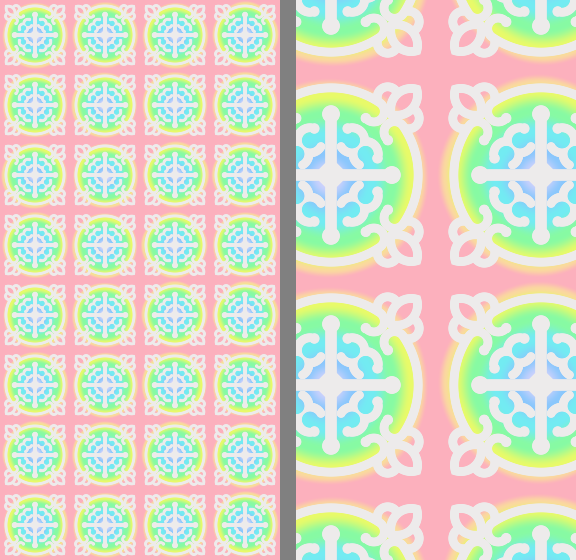
Left: the whole. Right: its middle third, enlarged.
Give the GLSL for this pattern, as a Shadertoy shader.

```glsl
const vec2 REPEATS = vec2(4.0, 8.0);
const float LINE = 0.043;        // half width of the scrollwork
const float STEM = 0.055;        // half width of the cross arms
const float GLOW_SHIFT = 0.03;   // per-tile drift of the glow centre
const float GLOW_LOBE = 0.02;    // per-tile squareness of the glow
const float FRAME_RADIUS = 0.83;
const float FRAME_END = 34.0;    // degrees from the axis
const float HOOK_RADIUS = 0.10;
const vec3 INK = vec3(0.93, 0.92, 0.92);
const vec3 LAVENDER = vec3(0.80, 0.82, 0.99);
const vec3 BLUE = vec3(0.54, 0.78, 0.99);
const vec3 CYAN = vec3(0.45, 0.92, 0.95);
const vec3 GREEN = vec3(0.53, 0.98, 0.64);
const vec3 YELLOW = vec3(0.91, 0.98, 0.41);
const vec3 PEACH = vec3(0.98, 0.85, 0.62);
const vec3 PINK = vec3(0.99, 0.69, 0.74);

float hash(vec2 p) {
    return fract(sin(dot(p, vec2(127.1, 311.7))) * 43758.5453);
}

vec2 polar(float degrees) {
    float a = radians(degrees);
    return vec2(cos(a), sin(a));
}

// Distance to an arc centred on the direction middle, spanning +-spread degrees
float arc(vec2 p, float radius, float middle, float spread) {
    vec2 m = polar(middle);
    p = vec2(dot(p, m), abs(m.x * p.y - m.y * p.x));
    vec2 e = polar(spread);
    bool within = atan(p.y, p.x) < radians(spread);
    return within ? abs(length(p) - radius) : length(p - e * radius);
}

// Outline of a pointed leaf lying on the diagonal
float leafOutline(vec2 p) {
    vec2 d = vec2(p.x + p.y, abs(p.x - p.y)) * 0.7071;
    return abs(length(vec2(d.x - 0.985, d.y + 0.0945)) - 0.1945);
}

float ornament(vec2 p) {
    // Fold the tile into one eighth
    p = abs(p);
    if (p.y > p.x) p = p.yx;

    // Cross with budded arms
    float d = length(p - vec2(clamp(p.x, 0.0, 0.55), 0.0)) - STEM;
    d = min(d, length(p - vec2(0.58, 0.0)) - 0.085);
    d = min(d, (p.x + p.y - 0.17) * 0.7071);

    // Inner scroll and its tip
    vec2 scroll = p - vec2(0.33, 0.20);
    d = min(d, arc(scroll, 0.12, 110.0, 130.0) - LINE);
    d = min(d, length(scroll - 0.12 * polar(-20.0)) - 0.05);

    // Round frame, hooked inwards at its ends
    d = min(d, arc(p, FRAME_RADIUS, 0.0, FRAME_END) - LINE);
    vec2 hook = p - (FRAME_RADIUS - HOOK_RADIUS) * polar(FRAME_END);
    d = min(d, arc(hook, HOOK_RADIUS, 132.0, 98.0) - LINE);
    d = min(d, length(hook - HOOK_RADIUS * polar(230.0)) - 0.05);

    // Corner leaf and side lobe
    d = min(d, leafOutline(p) - LINE);
    return min(d, arc(p - vec2(0.74, 0.54), 0.10, -15.0, 85.0) - LINE);
}

vec3 glow(float r) {
    vec3 c = mix(LAVENDER, BLUE, smoothstep(0.08, 0.24, r));
    c = mix(c, CYAN, smoothstep(0.24, 0.40, r));
    c = mix(c, GREEN, smoothstep(0.42, 0.60, r));
    c = mix(c, YELLOW, smoothstep(0.62, 0.79, r));
    c = mix(c, PEACH, smoothstep(0.80, 0.89, r));
    return mix(c, PINK, smoothstep(0.88, 0.96, r));
}

void mainImage(out vec4 fragColor, in vec2 fragCoord) {
    vec2 grid = fragCoord / iResolution.xy * REPEATS;
    vec2 tile = mod(floor(grid), REPEATS);
    vec2 p = fract(grid) * 2.0 - 1.0;
    float pixel = 2.0 * REPEATS.y / iResolution.y;

    // Rainbow glow, slightly different in every tile
    vec2 drift = vec2(hash(tile), hash(tile + 17.3)) * 2.0 - 1.0;
    float lobe = (hash(tile + 41.9) * 2.0 - 1.0) * GLOW_LOBE;
    vec2 g = p + drift * GLOW_SHIFT;
    float r = length(g) * (1.0 + lobe * cos(4.0 * atan(g.y, g.x + 1e-5)));
    vec3 color = glow(r);

    float ink = smoothstep(0.5 * pixel, -0.5 * pixel, ornament(p));
    fragColor = vec4(mix(color, INK, ink), 1.0);
}
```
